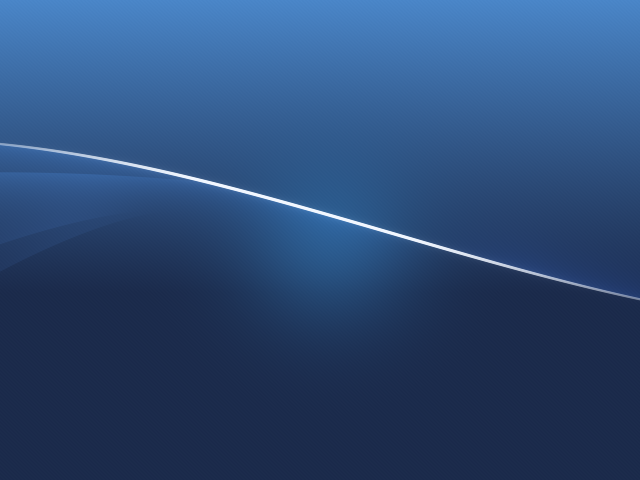
Write a Shadertoy shader that draws this background.

```glsl
float ridgeHeight(float x) {
    return 0.7 - x * (0.325 - 0.225 * (0.92 - x) * (0.92 - x));
}

// Soft veil above an arc that climbs to its tip and fades there
float arcVeil(vec2 p, float tip, float drop) {
    float left = max(tip - p.x, 0.0) / tip;
    float d = p.y - 0.561 + drop * pow(left, 1.5);
    float edge = smoothstep(-0.0015, 0.0015, d);
    return edge * exp(-max(d, 0.0) * 14.0) * smoothstep(0.0, 0.7, left);
}

void mainImage(out vec4 fragColor, in vec2 fragCoord) {
    vec2 p = fragCoord / iResolution.xy;
    float aspect = iResolution.x / iResolution.y;
    float pixel = 1.0 / iResolution.y;

    // Sky gradient
    vec3 navy = vec3(0.106, 0.167, 0.295);
    vec3 azure = vec3(0.290, 0.525, 0.785);
    float sky = pow(clamp((p.y - 0.39) / 0.61, 0.0, 1.0), 1.1);
    vec3 color = mix(navy, azure, sky);

    // Central halo
    vec2 q = (p - vec2(0.515, 0.515)) * vec2(aspect, 1.0);
    float halo = exp(-dot(q, q) / 0.034);
    color = mix(color, vec3(0.175, 0.385, 0.595), 0.82 * halo);

    float d = (p.y - ridgeHeight(p.x)) * 0.967;
    float below = smoothstep(pixel, -pixel, d);
    float depth = max(-d, 0.0);

    // Sheen under the ridge, brightest near the middle
    float sheen = exp(-depth * 24.0) * (1.0 - smoothstep(0.5, 0.72, p.x));
    color += below * sheen * vec3(0.025, 0.060, 0.105);

    // Layered folds on the left
    float fold = 0.641 - 0.2 * p.x * p.x - p.y;
    float foldMask = smoothstep(-0.0015, 0.0015, fold) * exp(-max(fold, 0.0) * 18.0);
    foldMask *= 1.0 - smoothstep(0.12, 0.42, p.x);
    float arcs = arcVeil(p, 0.235, 0.07) + arcVeil(p, 0.27, 0.127);
    color += below * (foldMask * vec3(0.030, 0.060, 0.095)
                    + arcs * vec3(0.016, 0.030, 0.050));

    // Faint band above the ridge on the right
    float band = smoothstep(0.62, 0.85, p.x) * exp(-max(d, 0.0) * 19.0);
    color += (1.0 - below) * band * vec3(0.030, 0.070, 0.150);

    // Fine diagonal weave
    float weave = sin(6.28318 * 130.0 * (p.x * aspect + p.y));
    color += 0.005 * weave;

    // Bright ridge line, dimmer and thinner toward both ends
    float shine = smoothstep(-0.12, 0.34, p.x) * (1.0 - smoothstep(0.60, 1.12, p.x));
    float halfWidth = mix(0.0019, 0.0032, shine);
    float line = 1.0 - smoothstep(halfWidth - 0.5 * pixel, halfWidth + 0.7 * pixel, abs(d));
    color += 0.10 * shine * exp(-abs(d) * 160.0);
    color = mix(color, vec3(0.95, 0.97, 1.0), line * mix(0.32, 1.0, shine));

    fragColor = vec4(clamp(color, 0.0, 1.0), 1.0);
}
```
